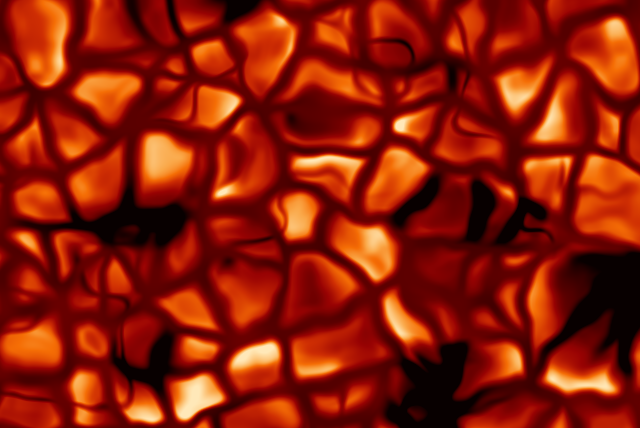
A Shadertoy shader for this texture:

```glsl
float hash(vec2 p) {
    return fract(sin(dot(p, vec2(127.1, 311.7))) * 43758.5);
}

vec2 hash2(vec2 p) {
    return vec2(hash(p), hash(p + 57.3));
}

float noise(vec2 p) {
    vec2 i = floor(p), f = fract(p);
    f = f * f * f * (f * (f * 6.0 - 15.0) + 10.0);
    return mix(mix(hash(i), hash(i + vec2(1, 0)), f.x),
               mix(hash(i + vec2(0, 1)), hash(i + vec2(1, 1)), f.x), f.y);
}

vec2 noise2(vec2 p) {
    return vec2(noise(p), noise(p + 31.7)) - 0.5;
}

// Each grid square holds 1, 4 or 9 granules
int splits(vec2 square) {
    float h = hash(square + 7.7);
    return h < 0.42 ? 1 : h < 0.82 ? 2 : 3;
}

vec2 granuleId(vec2 square, int i, int n) {
    return square * 3.0 + vec2(i % n, i / n);
}

vec2 granuleSite(vec2 square, int i, int n) {
    vec2 jitter = 0.75 * (hash2(granuleId(square, i, n)) - 0.5);
    return square + (vec2(i % n, i / n) + 0.5 + jitter) / float(n);
}

// Returns the rounded distance to the granule border, its site and its id
float granules(vec2 p, out vec2 site, out vec2 id) {
    vec2 base = floor(p);
    float nearest = 1e5;
    for (int y = -1; y <= 1; y++)
    for (int x = -1; x <= 1; x++) {
        vec2 square = base + vec2(x, y);
        int n = splits(square);
        for (int i = 0; i < n * n; i++) {
            vec2 s = granuleSite(square, i, n);
            float d = dot(s - p, s - p);
            if (d < nearest) {
                nearest = d;
                site = s;
                id = granuleId(square, i, n);
            }
        }
    }
    float sum = 1e-9;
    for (int y = -2; y <= 2; y++)
    for (int x = -2; x <= 2; x++) {
        vec2 square = base + vec2(x, y);
        int n = splits(square);
        for (int i = 0; i < n * n; i++) {
            vec2 s = granuleSite(square, i, n);
            vec2 across = s - site;
            if (dot(across, across) > 1e-5)
                sum += exp(-38.0 * dot(0.5 * (s + site) - p, normalize(across)));
        }
    }
    return -log(sum) / 38.0;
}

// Black through deep red and orange to pale yellow
vec3 heatColor(float heat) {
    vec3 colors[8] = vec3[8](
        vec3(0.03, 0.0, 0.0), vec3(0.25, 0.0, 0.0), vec3(0.41, 0.0, 0.0), vec3(0.60, 0.01, 0.01),
        vec3(0.81, 0.18, 0.01), vec3(0.96, 0.43, 0.02), vec3(0.98, 0.66, 0.29), vec3(1.0, 0.91, 0.72));
    float stops[8] = float[8](-0.12, 0.06, 0.23, 0.47, 0.70, 0.88, 1.0, 1.18);
    vec3 color = colors[0];
    for (int i = 1; i < 8; i++)
        color = mix(color, colors[i], clamp((heat - stops[i - 1]) / (stops[i] - stops[i - 1]), 0.0, 1.0));
    return color;
}

void mainImage(out vec4 fragColor, in vec2 fragCoord) {
    vec2 p = fragCoord / iResolution.y + 3.0;

    // Bend the borders at two scales
    vec2 bent = p + 0.07 * noise2(p * 6.0) + 0.026 * noise2(p.yx * 17.0);
    vec2 site, id;
    float edge = granules(bent * 4.0, site, id) / 4.0;

    // Granule interior: tilted, cooler in the middle, softly mottled
    float angle = 6.2832 * hash(id + 3.1);
    float tilt = dot(bent - site / 4.0, vec2(cos(angle), sin(angle)));
    float body = 0.75 + 0.3 * (hash(id + 9.4) - 0.5) + 2.6 * tilt
               - 2.2 * max(edge - 0.04, 0.0)
               + 0.5 * (noise(bent * 11.0 + 5.0) - 0.5)
               + 0.25 * (noise(bent.yx * 24.0) - 0.5);

    // Faint creases in some regions
    float crease = 1.0 - smoothstep(0.0, 0.13, abs(noise(bent * 8.0 + 13.0) - 0.5));
    body -= 0.4 * crease * smoothstep(0.45, 0.7, noise(p * 4.0 + 21.0));

    // Dark lanes of uneven width
    float width = mix(0.65, 1.45, noise(p * 5.0 + 41.0));
    float lane = 0.06 + 0.18 * noise(p * 14.0 + 2.0);
    float heat = mix(lane, body, smoothstep(0.002, 0.03, edge / width));

    // Broad cool spots
    heat -= 0.6 * smoothstep(0.64, 0.92, noise(bent * vec2(4.5, 6.0) + 17.0));

    fragColor = vec4(heatColor(heat), 1.0);
}
```
